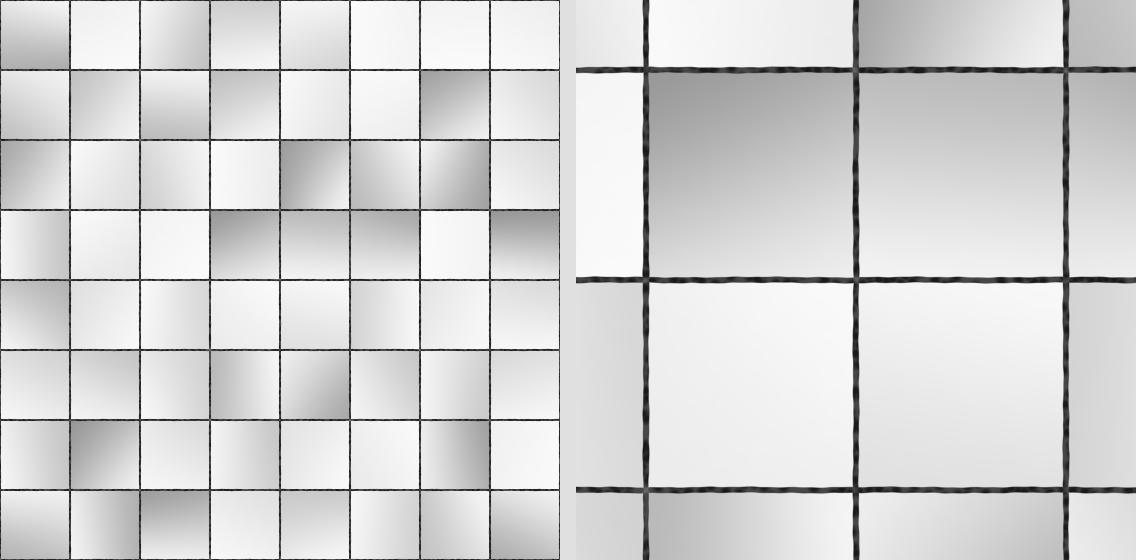
Left: the whole. Right: its middle third, enlarged.
Write a Shadertoy shader that draws this pattern.

```glsl
const float TAU = 6.2831853;
const float TILES = 8.0;            // tiles across and down
const float GROUT_HALF = 0.0138;    // in tile widths
const float GRAIN_CELLS = 20.0;     // grout grains per tile width

float hash(vec2 p, float seed) {
    vec3 q = fract(vec3(p.xyx) * vec3(0.1031, 0.1030, 0.0973) + seed * 0.137);
    q += dot(q, q.yzx + 33.33);
    return fract((q.x + q.y) * q.z);
}

// Distance to the nearest scattered point, wrapping after period cells
float cellular(vec2 p, float period) {
    vec2 cell = floor(p);
    float nearest = 2.0;
    for (int j = -1; j <= 1; j++) {
        for (int i = -1; i <= 1; i++) {
            vec2 neighbour = cell + vec2(i, j);
            vec2 id = mod(neighbour, period);
            vec2 point = neighbour + vec2(hash(id, 1.0), hash(id, 2.0));
            nearest = min(nearest, length(point - p));
        }
    }
    return nearest;
}

// Layered sines with whole cycles over the canvas, about -1 to 1
float wobble(float along, float phase) {
    float a = TAU * along / TILES;
    return 0.45 * sin(a * 11.0 + phase * 40.0)
         + 0.35 * sin(a * 37.0 + phase * 91.0)
         + 0.25 * sin(a * 83.0 + phase * 67.0);
}

// Signed distance to the uneven edge of the nearest joint, in tile widths
float jointDistance(float across, float along, float seed) {
    float line = floor(across + 0.5);
    float offset = across - line;
    float side = step(0.0, offset);
    float phase = hash(vec2(mod(line, TILES), side), seed);
    return abs(offset) - GROUT_HALF - 0.0032 * wobble(along, phase);
}

// A soft gradient with its own direction, bend and depth for each tile
float tileShade(vec2 local, vec2 id) {
    float angle = TAU * hash(id, 5.0);
    vec2 dir = vec2(cos(angle), sin(angle));
    vec2 p = local - 0.5;
    float reach = abs(dir.x) + abs(dir.y);
    float ramp = 0.5 + dot(p, dir) / reach;
    float bend = (hash(id, 6.0) - 0.5) * 0.9;
    ramp += bend * p.x * p.y;
    ramp = mix(ramp, smoothstep(0.0, 1.0, ramp), 0.5);
    float depth = mix(0.03, 0.39, pow(hash(id, 7.0), 1.2));
    float light = 0.985 - 0.12 * depth;
    return light - depth * 0.92 * clamp(ramp, 0.0, 1.0);
}

float groutShade(vec2 p, float crossing) {
    float grain = cellular(p * GRAIN_CELLS, TILES * GRAIN_CELLS);
    float shade = mix(0.10, 0.28, smoothstep(0.1, 0.8, grain));
    return shade + 0.12 * crossing;
}

void mainImage(out vec4 fragColor, in vec2 fragCoord) {
    vec2 p = fragCoord / iResolution.xy * TILES;
    vec2 id = mod(floor(p), TILES);
    float pixel = TILES / min(iResolution.x, iResolution.y);

    // Joints and their crossings
    float vertical = jointDistance(p.x, p.y, 3.0);
    float horizontal = jointDistance(p.y, p.x, 4.0);
    float joint = min(vertical, horizontal);
    float crossing = 1.0 - smoothstep(-0.008, 0.006, max(vertical, horizontal));

    // Glazed face with faint clouding
    float face = tileShade(fract(p), id);
    face += 0.004 * wobble(p.x, 0.3) * wobble(p.y, 0.7);

    float softness = max(0.6 * pixel, 0.004);
    float cover = smoothstep(-softness, softness, joint);
    float shade = mix(groutShade(p, crossing), face, cover);
    fragColor = vec4(vec3(clamp(shade, 0.0, 1.0)), 1.0);
}
```
